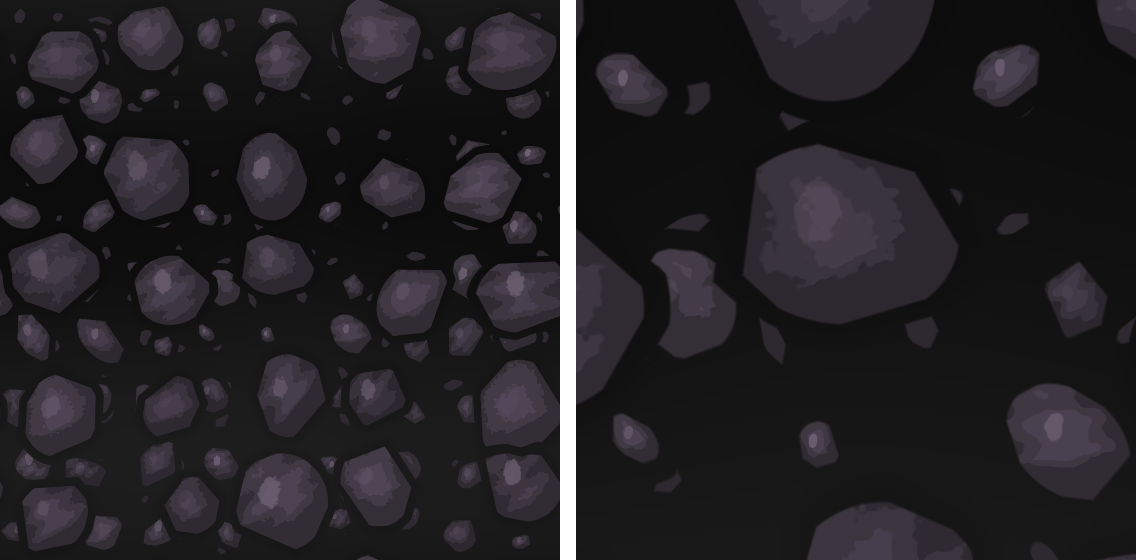
Left: the whole. Right: its middle third, enlarged.
This pattern is drawn by a three.js fragment shader. Its source:

```glsl
// Tiling bed of faceted violet-grey pebbles and shards on near-black ground.
varying vec2 vUv;

const vec3 GROUND_DARK = vec3(0.048, 0.048, 0.048);
const vec3 GROUND_LIGHT = vec3(0.116, 0.114, 0.117);
const vec3 RIM = vec3(0.190, 0.170, 0.200);
const vec3 BODY = vec3(0.245, 0.217, 0.260);
const vec3 CORE = vec3(0.290, 0.252, 0.312);
const vec3 GLINT = vec3(0.460, 0.405, 0.480);
const float BIG_CELLS = 5.0;
const float SMALL_CELLS = 9.0;
const float SHARD_CELLS = 14.0;
const float GAP = 0.015;         // clear ground kept around stones
const float EDGE = 0.0011;       // outline softness
const float TONE_EDGE = 0.025;   // softness between painted tones
const float GLOW_HEIGHT = 0.16;  // height of the lightest ground
const float TAU = 6.2831853;

struct Stone {
  float d;     // signed distance in canvas units
  float r;     // radius in canvas units
  vec2 local;  // offset from the centre in radii
  vec2 id;
};

float hash(vec2 p) {
  return fract(sin(dot(p, vec2(127.1, 311.7))) * 43758.5453);
}

// Value noise that wraps after n cells.
float noise(vec2 uv, float n) {
  vec2 i = floor(uv * n);
  vec2 f = fract(uv * n);
  f = f * f * (3.0 - 2.0 * f);
  vec2 a = mod(i, n);
  vec2 b = mod(i + 1.0, n);
  return mix(mix(hash(a), hash(vec2(b.x, a.y)), f.x),
             mix(hash(vec2(a.x, b.y)), hash(b), f.x), f.y);
}

vec2 direction(float angle) {
  return vec2(cos(angle), sin(angle));
}

// Stretched disc with a few shaved sides.
float pebble(vec2 p, float r, float stretch, vec2 id) {
  vec2 axis = direction(TAU * hash(id + 3.1));
  float s = 1.0 + stretch * hash(id + 5.7);
  vec2 q = vec2(dot(p, axis) / s, dot(p, vec2(-axis.y, axis.x)) * s);
  float d = length(q) - r;
  for (int k = 0; k < 5; k++) {
    float fk = float(k);
    vec2 side = direction((fk + 0.7 * hash(id + fk + 11.3)) * TAU / 5.0);
    d = max(d, dot(q, side) - r * mix(0.76, 1.0, hash(id + fk * 1.7 + 23.9)));
  }
  return d;
}

// Nearest stone of a wrapping jittered grid, parted from its neighbour.
Stone scatter(vec2 uv, float n, vec2 radii, float stretch, float keep, float seed) {
  vec2 p = uv * n;
  vec2 cell = floor(p);
  float second = 1.0;
  Stone s = Stone(1.0, 1.0, vec2(0.0), vec2(0.0));
  for (int y = -1; y <= 1; y++) {
    for (int x = -1; x <= 1; x++) {
      vec2 c = cell + vec2(float(x), float(y));
      vec2 id = mod(c, n) + seed;
      if (hash(id + 41.3) > keep) continue;
      vec2 jitter = vec2(hash(id + 0.3), hash(id + 7.9)) - 0.5;
      vec2 q = p - c - 0.5 - 0.42 * jitter;
      float r = mix(radii.x, radii.y, hash(id + 13.7));
      float d = pebble(q, r, stretch, id);
      if (d < s.d) {
        second = s.d;
        s = Stone(d, r, q / r, id);
      } else {
        second = min(second, d);
      }
    }
  }
  s.d = max(s.d, 0.5 * (s.d - second + GAP * n)) / n;
  s.r /= n;
  return s;
}

// Flat painted tones with ragged borders, streaks and a glint.
vec3 paint(Stone s, float grain) {
  float pick = hash(s.id + 61.7);
  vec2 slant = direction(2.1 + 0.9 * (hash(s.id + 53.1) - 0.5));
  float across = dot(s.local, slant);
  float lit = -s.d / s.r + 0.22 * dot(s.local, vec2(-0.5, 0.8)) + grain;
  lit += 0.13 * step(0.5, pick) * sin(across * 11.0 + pick * 30.0);
  lit -= 0.2 * step(pick, 0.6) * smoothstep(0.0, 0.04, -across - 0.25 + 0.4 * grain);
  vec3 col = mix(RIM, BODY, smoothstep(-TONE_EDGE, TONE_EDGE, lit - 0.21));
  col = mix(col, CORE, smoothstep(-TONE_EDGE, TONE_EDGE, lit - 0.50));
  col *= mix(0.90, 1.07, hash(s.id + 71.9));
  vec2 g = s.local - vec2(-0.25, 0.22);
  vec2 tilt = direction(1.1 + 0.6 * pick);
  g = vec2(dot(g, tilt) * 0.72, dot(g, vec2(-tilt.y, tilt.x)) * 1.1);
  float spot = 1.0 - smoothstep(-TONE_EDGE, TONE_EDGE, length(g) - 0.21 + 0.6 * grain);
  float power = hash(s.id + 83.3);
  return mix(col, GLINT, spot * mix(0.12, 0.85, power * power));
}

void main() {
  vec2 uv = vUv;
  Stone big = scatter(uv, BIG_CELLS, vec2(0.25, 0.43), 0.17, 1.0, 2.0);
  Stone small = scatter(uv, SMALL_CELLS, vec2(0.12, 0.36), 0.38, 0.9, 31.0);
  Stone shard = scatter(uv, SHARD_CELLS, vec2(0.06, 0.20), 0.60, 0.6, 67.0);
  // Smaller pieces are bitten off by the clear gap of larger ones.
  small.d = max(small.d, GAP - big.d);
  shard.d = max(shard.d, GAP * 0.8 - min(big.d, small.d));

  // Ground: slow vertical glow, faint mottling and soft contact shade.
  float glow = 0.5 + 0.5 * cos(TAU * (uv.y - GLOW_HEIGHT));
  glow += 0.25 * (noise(uv, 4.0) - 0.5);
  vec3 col = mix(GROUND_DARK, GROUND_LIGHT, clamp(glow, 0.0, 1.0));
  col *= mix(0.88, 1.0, smoothstep(0.0, 0.025, big.d));

  float grain = 0.14 * (noise(uv, 230.0) - 0.5) + 0.22 * (noise(uv, 26.0) - 0.5);
  col = mix(col, RIM * 0.95, 1.0 - smoothstep(-EDGE, EDGE, shard.d));
  col = mix(col, paint(small, grain), 1.0 - smoothstep(-EDGE, EDGE, small.d));
  col = mix(col, paint(big, grain), 1.0 - smoothstep(-EDGE, EDGE, big.d));
  gl_FragColor = vec4(col, 1.0);
}
```
